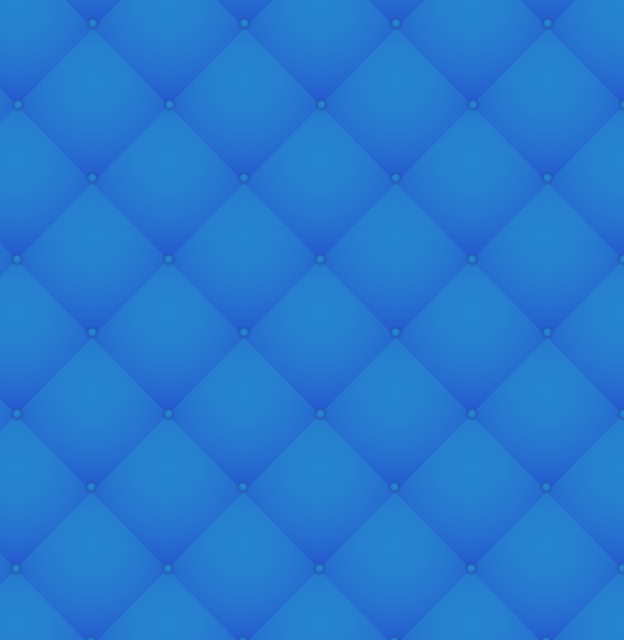
Give the GLSL for this pattern, as a WebGL 2 fragment shader.

```glsl
#version 300 es
precision highp float;
// Blue tufted upholstery: padded diamonds with a small button at every corner.

uniform vec2 u_resolution;
out vec4 fragColor;

// Lengths are fractions of the canvas height, measured from the top left.
const vec2 PERIOD = vec2(0.2370, 0.2415);
const vec2 ORIGIN = vec2(0.1455, 0.0443);
const float SKEW = -0.003;               // sideways drift down the cloth
const float FOCUS_LIFT = 0.038;          // light sits above the diamond centre
const float SHADE_REACH = 0.159;         // distance from light to darkest corner
const vec2 EVEN_BUTTON = vec2(0.0, -0.0078);
const vec2 ODD_BUTTON = vec2(0.0015, -0.0013);
const float ROW_JITTER = 0.0010;
const float BUTTON_RADIUS = 0.0084;
const float RIM_WIDTH = 0.0017;
const float SHADOW_WIDTH = 0.0050;
const int SAMPLES = 3;                   // per axis

const vec3 PAD_LIGHT = vec3(0.150, 0.520, 0.812);
const vec3 PAD_DARK = vec3(0.145, 0.337, 0.812);
const vec3 RIM_COLOR = vec3(0.135, 0.345, 0.690);
const vec3 BUTTON_LIGHT = vec3(0.155, 0.520, 0.815);
const vec3 BUTTON_DARK = vec3(0.145, 0.450, 0.785);

float hash(float n) {
    return fract(sin(n * 127.1) * 43758.5453);
}

// Diagonal lattice coordinates, whole numbers at the diamond corners.
vec2 toLattice(vec2 p) {
    vec2 q = p / PERIOD;
    return vec2(q.x + q.y, q.y - q.x);
}

vec2 fromLattice(vec2 g) {
    return 0.5 * vec2(g.x - g.y, g.x + g.y) * PERIOD;
}

// Radial falloff around a point above the middle of each diamond.
vec3 padding(vec2 lattice) {
    vec2 local = fromLattice(fract(lattice) - 0.5);
    float r = length(local + vec2(0.0, FOCUS_LIFT)) / SHADE_REACH;
    return mix(PAD_LIGHT, PAD_DARK, min(r * r, 1.0));
}

// Soft shadow, dark rim and domed face of the nearest button.
vec3 addButton(vec3 base, vec2 p, vec2 lattice) {
    vec2 corner = round(lattice);
    float row = corner.x + corner.y;
    vec2 center = fromLattice(corner) + mix(EVEN_BUTTON, ODD_BUTTON, mod(row, 2.0));
    center.x += (hash(row + 3.0) - 0.5) * 2.0 * ROW_JITTER;
    vec2 offset = p - center;
    float d = length(offset);

    float shadow = 1.0 - smoothstep(BUTTON_RADIUS, BUTTON_RADIUS + SHADOW_WIDTH, d);
    float rim = 1.0 - smoothstep(BUTTON_RADIUS - RIM_WIDTH, BUTTON_RADIUS + RIM_WIDTH, d);
    float inner = BUTTON_RADIUS - RIM_WIDTH;
    float face = 1.0 - smoothstep(inner - RIM_WIDTH, inner + 0.5 * RIM_WIDTH, d);
    float dome = smoothstep(0.2, 1.1, length(offset / inner + vec2(0.0, 0.15)));

    vec3 color = mix(base, RIM_COLOR, 0.25 * shadow);
    color = mix(color, RIM_COLOR, 0.75 * rim);
    return mix(color, mix(BUTTON_LIGHT, BUTTON_DARK, dome), face);
}

vec3 upholstery(vec2 p) {
    p -= ORIGIN;
    p.x -= SKEW * p.y;
    vec2 lattice = toLattice(p);
    return addButton(padding(lattice), p, lattice);
}

void main() {
    // Average a grid of samples to smooth the seams.
    vec3 sum = vec3(0.0);
    for (int i = 0; i < SAMPLES; i++) {
        for (int j = 0; j < SAMPLES; j++) {
            vec2 jitter = (vec2(i, j) + 0.5) / float(SAMPLES) - 0.5;
            vec2 pixel = gl_FragCoord.xy + jitter;
            sum += upholstery(vec2(pixel.x, u_resolution.y - pixel.y) / u_resolution.y);
        }
    }
    fragColor = vec4(sum / float(SAMPLES * SAMPLES), 1.0);
}
```
